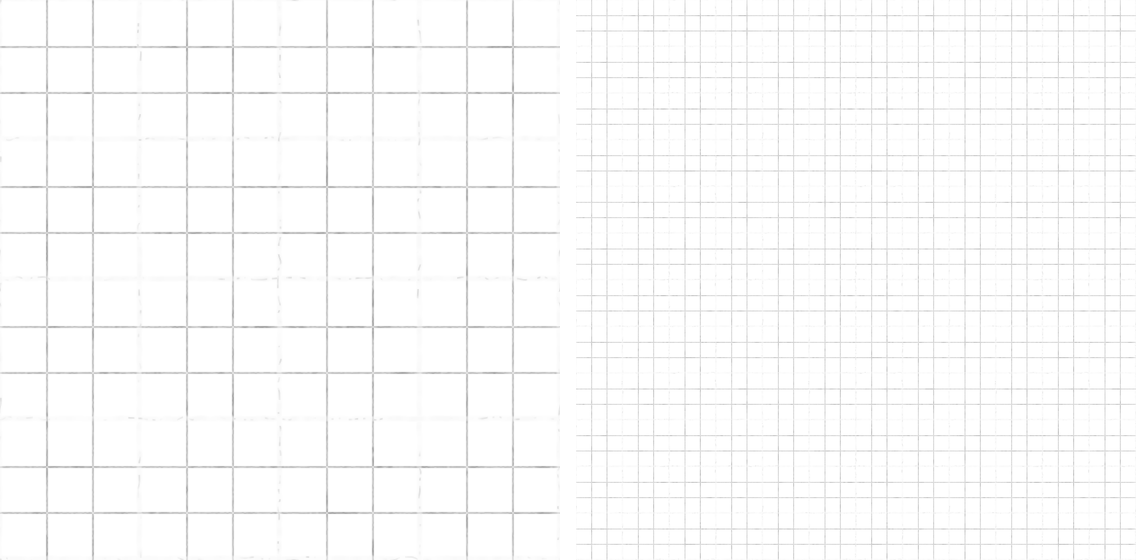
Left, the tile; right, the same tile 3 across and 3 down.
Reproduce this pattern procedurally as a WebGL 2 fragment shader.

```glsl
#version 300 es
precision highp float;
// Worn grey grid on white: pairs of firm lines, every third line rubbed to faint flecks.

#define REPEATS 4.0          // line groups across and down
#define LINE_OFFSET 0.1641   // firm lines either side of a group's middle
#define LINE_WIDTH 0.0039    // in canvas units
#define FAINT_X 0.995        // place of the faint line in a group
#define FAINT_Y 0.010
#define LINE_INK 0.195       // darkness of a firm line
#define STREAK_INK 0.11      // extra darkness of worn streaks
#define GRAIN_INK 0.07
#define FLECK_INK 0.10       // darkness of flecks on faint lines
#define VEIL_INK 0.016       // haze around faint lines
#define CROSS_FADE 0.42      // lightening where lines cross

uniform vec2 u_resolution;
out vec4 fragColor;

// Integer hash of a cell and a seed, 0 to 1
float hash(float cell, float seed) {
    uint h = uint(cell) * 1664525u + uint(seed) * 22695477u + 101390u;
    h = ((h >> ((h >> 28u) + 4u)) ^ h) * 277803737u;
    h = ((h >> 15u) ^ h) * 73244475u;
    h = (h >> 16u) ^ h;
    return float(h & 65535u) / 65535.0;
}

// Value noise along a line, wrapping after a whole number of cells
float wrapNoise(float t, float cells, float seed) {
    float p = fract(t) * cells;
    float i = floor(p);
    float f = smoothstep(0.0, 1.0, p - i);
    return mix(hash(mod(i, cells), seed), hash(mod(i + 1.0, cells), seed), f);
}

// Coverage of a band by a pixel
float band(float dist, float width, float pixel) {
    return clamp((0.5 * width - abs(dist)) / pixel + 0.5, 0.0, 1.0);
}

// Firm lines: x = ink, y = coverage
vec2 firmLines(float across, float along, float pixel, float seed) {
    float u = across * REPEATS;
    float f = fract(u);
    float dist = (abs(f - 0.5) - LINE_OFFSET) / REPEATS;
    float id = seed + 2.0 * floor(u) + step(0.5, f);

    // Long streaks, short streaks and grain differing on each side of the line
    float streak = 0.6 * wrapNoise(along, 32.0, id) + 0.4 * wrapNoise(along, 96.0, id + 40.0);
    float grain = wrapNoise(along, 256.0, 2.0 * id + step(0.0, dist) + 300.0) - 0.5;
    float ink = LINE_INK + STREAK_INK * smoothstep(0.48, 0.9, streak) + GRAIN_INK * grain;

    float cover = band(dist, LINE_WIDTH, pixel);
    return vec2(ink * cover, cover);
}

// Faint lines: x = ink, y = strength of the haze
vec2 faintLines(float across, float along, float pixel, float place, float seed) {
    float u = across * REPEATS - place;
    float nearest = floor(u + 0.5);
    float id = seed + mod(nearest, REPEATS);
    float dist = (u - nearest) / REPEATS;

    // Broken flecks wander about the haze
    float wander = (wrapNoise(along, 64.0, id) - 0.5) * 0.006;
    float patches = wrapNoise(along, 24.0, id + 20.0);
    float fleck = wrapNoise(along, 160.0, id + 40.0);
    fleck = smoothstep(0.5, 0.95, fleck) * smoothstep(0.15, 0.75, patches);
    float haze = 1.0 - smoothstep(0.002, 0.007, abs(dist - 0.3 * wander));
    float veil = VEIL_INK * haze * (0.5 + wrapNoise(along, 80.0, id + 60.0));
    float ink = veil + FLECK_INK * fleck * band(dist - wander, 0.8 * LINE_WIDTH, pixel);
    return vec2(ink, haze);
}

void main() {
    vec2 uv = gl_FragCoord.xy / u_resolution;
    vec2 pixel = 1.0 / u_resolution;

    vec2 firmV = firmLines(uv.x, uv.y, pixel.x, 100.0);
    vec2 firmH = firmLines(uv.y, uv.x, pixel.y, 200.0);
    vec2 faintV = faintLines(uv.x, uv.y, pixel.x, FAINT_X, 1000.0);
    vec2 faintH = faintLines(uv.y, uv.x, pixel.y, FAINT_Y, 1200.0);

    // Crossings are rubbed lighter
    float crossing = max(firmV.y * firmH.y, max(firmV.y * faintH.y, firmH.y * faintV.y));
    float firm = max(firmV.x, firmH.x) * (1.0 - CROSS_FADE * crossing);
    float faint = max(faintV.x, faintH.x);

    fragColor = vec4(vec3(1.0 - max(firm, faint)), 1.0);
}
```
